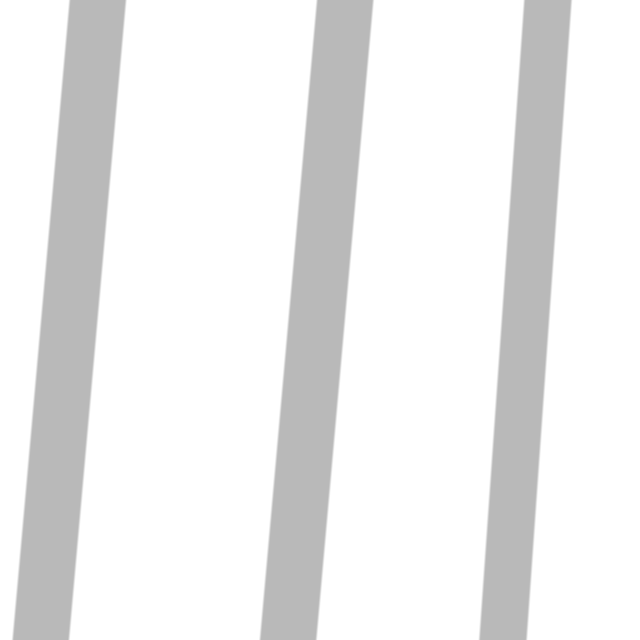
Give the GLSL for this pattern, as a Shadertoy shader.

```glsl
// Coverage of a leaning band, centred on centerX at mid height
float leaningBand(vec2 p, float centerX, float lean, float width) {
    float edge = abs(p.x - centerX - lean * (p.y - 0.5)) - 0.5 * width;
    float soft = max(0.0025, 0.75 / iResolution.x);
    return 1.0 - smoothstep(-soft, soft, edge);
}

void mainImage(out vec4 fragColor, in vec2 fragCoord) {
    vec2 uv = fragCoord / iResolution.xy;
    float coverage = 0.0;

    // Three bands across; the last is closer, slimmer and steeper
    for (int i = 0; i < 3; i++) {
        float slim = i == 2 ? 1.0 : 0.0;
        float centerX = 0.1083 + 0.3865 * float(i) - 0.0603 * slim;
        float lean = mix(0.0892, 0.0703, slim);
        float width = mix(0.0880, 0.0738, slim);
        coverage = max(coverage, leaningBand(uv, centerX, lean, width));
    }

    // Grey bands on white
    fragColor = vec4(mix(vec3(1.0), vec3(0.725), coverage), 1.0);
}
```
